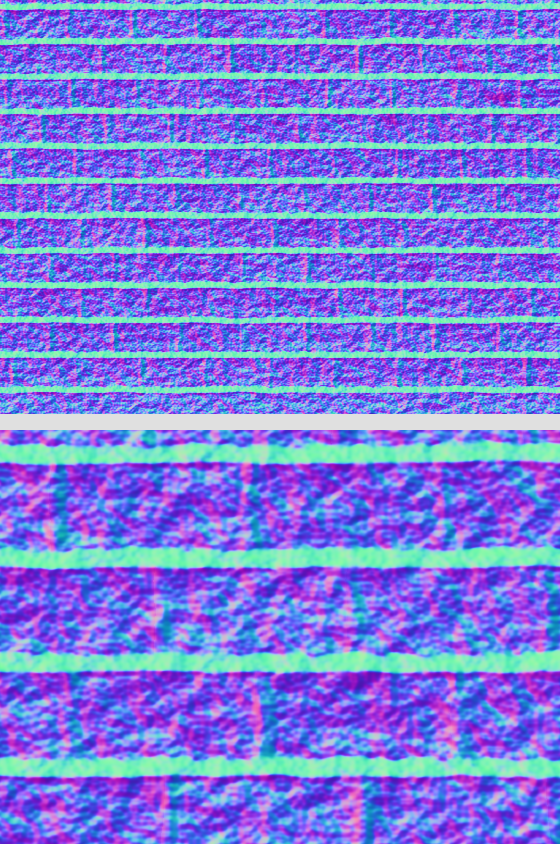
Top, the full canvas; bottom, a detail of the centre.
Write a WebGL 1 fragment shader that draws this texture map.

```glsl
precision highp float;
// Tangent-space normal map of a rough brick wall in running bond.
// Surface slopes from bed joints, head joints, gouges and gradient-noise
// grain are summed, then normalised and encoded as colour.

uniform vec2 u_resolution;

const vec2 WALL_SIZE = vec2(16.13, 11.89); // canvas measured in course heights
const float FIRST_BED = 0.19;              // depth of the topmost bed joint
const float BRICK_WIDTH = 1.85;
const float PLAIN_COURSE = 11.0;           // bottom course without head joints

float hash(vec2 p) {
  return fract(sin(dot(p, vec2(127.1, 311.7))) * 43758.55);
}

vec2 latticeGradient(vec2 cell) {
  float angle = 6.28319 * hash(cell);
  return vec2(cos(angle), sin(angle));
}

float gradientNoise(vec2 p) {
  vec2 i = floor(p);
  vec2 f = fract(p);
  vec2 u = f * f * f * (f * (f * 6.0 - 15.0) + 10.0);
  vec2 e = vec2(0.0, 1.0);
  float a = dot(latticeGradient(i), f);
  float b = dot(latticeGradient(i + e.yx), f - e.yx);
  float c = dot(latticeGradient(i + e.xy), f - e.xy);
  float d = dot(latticeGradient(i + e.yy), f - e.yy);
  return mix(mix(a, b, u.x), mix(c, d, u.x), u.y);
}

// Each octave is half as tall, so all contribute the same steepness.
float grainHeight(vec2 p, float steepness) {
  float height = 0.0;
  float frequency = 4.0;
  for (int octave = 0; octave < 3; octave++) {
    height += steepness / frequency * gradientNoise(p * frequency + 17.3 * float(octave));
    frequency *= 2.0;
  }
  return height;
}

vec2 grainSlope(vec2 p, float steepness) {
  vec2 e = vec2(0.02, 0.0);
  float h = grainHeight(p, steepness);
  return vec2(grainHeight(p + e.xy, steepness) - h,
              grainHeight(p + e.yx, steepness) - h) / e.x;
}

float ridge(float x, float centre, float width) {
  float d = (x - centre) / width;
  return exp(-d * d);
}

float band(float x, float halfWidth, float softness) {
  return 1.0 - smoothstep(halfWidth - softness, halfWidth + softness, abs(x));
}

// Half-brick stagger plus a slow sideways drift down the wall.
float courseOffset(float course) {
  float drift = 0.084 + 0.378 * smoothstep(0.0, 7.0, course);
  drift -= 0.147 * step(9.5, course);
  return drift + 0.5 * BRICK_WIDTH * mod(course, 2.0);
}

float gouge(vec2 p, vec2 centre, vec2 radius) {
  vec2 d = (p - centre) / radius;
  return exp(-dot(d, d));
}

void main() {
  vec2 uv = gl_FragCoord.xy / u_resolution;
  vec2 p = vec2(uv.x, 1.0 - uv.y) * WALL_SIZE - vec2(0.0, FIRST_BED);

  // Uneven hand-laid joints
  float roughEdge = gradientNoise(p * 7.0);
  vec2 q = p + 0.045 * vec2(gradientNoise(p * vec2(0.8, 2.0) + 31.0),
                            gradientNoise(p * vec2(1.1, 0.6) + 53.0));
  q += 0.02 * roughEdge;

  // Course and brick coordinates
  float course = floor(q.y);
  float along = (q.x - courseOffset(course)) / BRICK_WIDTH;
  float headX = (fract(along + 0.5) - 0.5) * BRICK_WIDTH;
  float bedY = fract(q.y + 0.5) - 0.5;
  vec2 brickId = vec2(floor(along), course);
  vec2 jointId = vec2(floor(along + 0.5), course + 40.0);
  float plain = step(PLAIN_COURSE, course);

  // Brick faces: tilt eases toward the lower edge and varies per brick
  vec2 slope = vec2(-0.06, mix(-0.52, -0.12, fract(q.y)));
  slope += (vec2(hash(brickId), hash(brickId + 9.7)) - 0.5) * vec2(0.12, 0.22) * (1.0 - plain);
  slope += plain * vec2(-0.08, 0.3);
  slope += 0.3 * vec2(gradientNoise(p * 1.4 + 71.0), gradientNoise(p * 1.7 + 83.0));

  // Head joints: a pink falling edge beside a teal rising edge
  float strength = (1.0 - plain) * mix(0.65, 1.15, hash(jointId)) * (1.0 + 0.5 * roughEdge);
  slope += strength * ridge(headX, 0.0, 0.05) * vec2(0.95, 0.1);
  slope += strength * ridge(headX, 0.115, 0.06) * vec2(-1.1, 0.4);

  // Wear: shallow pits and two deep gouges
  float pit = smoothstep(0.3, 0.5, gradientNoise(p * vec2(2.0, 3.1) + 11.0));
  vec2 torn = p + 0.12 * vec2(roughEdge, gradientNoise(p * 5.0 + 23.0));
  float gouges = gouge(torn, vec2(14.39, 2.6), vec2(0.4, 0.12))
               + gouge(torn, vec2(11.55, 8.78), vec2(0.09, 0.13));
  slope += pit * vec2(0.2, -0.5) + gouges * vec2(0.6, -1.8);

  // Bed joints: shadowed brick top below a bright mortar ledge
  slope += ridge(bedY, 0.11, 0.035) * vec2(0.1, -0.7);
  float mortar = band(bedY, 0.083 + 0.02 * roughEdge, 0.03);
  slope = mix(slope, vec2(-0.05, 1.9 + 0.7 * roughEdge), mortar);

  slope += grainSlope(p * vec2(0.8, 1.0), mix(0.45, 0.32, mortar));
  vec3 normal = normalize(vec3(slope, 1.0));
  gl_FragColor = vec4(normal * 0.5 + 0.5, 1.0);
}
```
